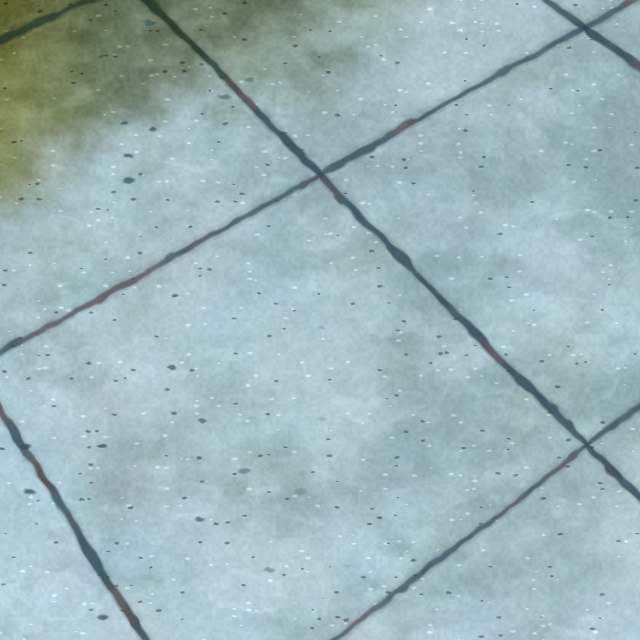
This texture is drawn by a Shadertoy shader. Its source:

```glsl
// Weathered blue-grey stone paving in perspective, with dark uneven joints and a mossy shaded corner.

float hash(vec2 p) {
    vec3 q = fract(p.xyx * vec3(0.1031, 0.1030, 0.0973));
    q += dot(q, q.yzx + 33.33);
    return fract((q.x + q.y) * q.z);
}

float noise(vec2 p) {
    vec2 i = floor(p), f = fract(p);
    f = f * f * (3.0 - 2.0 * f);
    return mix(mix(hash(i), hash(i + vec2(1, 0)), f.x),
               mix(hash(i + vec2(0, 1)), hash(i + vec2(1, 1)), f.x), f.y);
}

float fbm(vec2 p) {
    float sum = 0.0, gain = 0.5;
    for (int i = 0; i < 5; i++) {
        sum += gain * noise(p);
        p = mat2(1.6, 1.2, -1.2, 1.6) * p + 17.3;
        gain *= 0.5;
    }
    return sum / 0.97;
}

// Perspective floor coordinates: joints lie on the whole numbers
vec2 floorPlane(vec2 p) {
    mat3 view = mat3(-0.536, 0.225, -0.134,
                      0.261, 0.305, -0.170,
                      0.501, 0.273, 1.0);
    vec3 q = inverse(view) * vec3(p, 1.0);
    return q.xy / q.z;
}

// Distance to the nearest joint of each direction, in canvas units
vec2 jointDistance(vec2 p) {
    vec2 g = floorPlane(p);
    vec2 gx = (floorPlane(p + vec2(0.001, 0)) - g) / 0.001;
    vec2 gy = (floorPlane(p + vec2(0, 0.001)) - g) / 0.001;
    return (g - round(g)) / sqrt(gx * gx + gy * gy);
}

// Sparse flattened flecks, one at most per cell
float flecks(vec2 p, float cells, float chance, float size) {
    vec2 q = p * cells, id = floor(q);
    vec2 centre = 0.3 + 0.4 * vec2(hash(id + 5.1), hash(id + 9.7));
    vec2 d = (fract(q) - centre) * vec2(0.65, 1.3);
    d.y += 0.15 * (noise(q * 5.0) - 0.5);
    float r = size * (0.5 + hash(id + 2.3));
    return step(hash(id), chance) * (1.0 - smoothstep(r * 0.4, r + cells * 0.001, length(d)));
}

void mainImage(out vec4 fragColor, in vec2 fragCoord) {
    vec2 p = fragCoord / iResolution.xy;
    p.y = 1.0 - p.y;

    // Cloudy stone with drifting tints
    float cloud = fbm(p * vec2(6.0, 8.0) + 3.0);
    float detail = fbm(p * vec2(24.0, 34.0) + 41.0);
    vec3 col = mix(vec3(0.57, 0.665, 0.68), vec3(0.69, 0.79, 0.825),
                   smoothstep(0.2, 0.68, cloud * 0.65 + detail * 0.35));
    col += vec3(0.05, -0.015, 0.0) * (fbm(p * 9.0 + 71.0) - 0.5);
    col += vec3(-0.03, 0.0, 0.07) * (fbm(p * 7.0 + 23.0) - 0.5);
    col += 0.05 * (p.y - 0.45) * vec3(0.8, 0.8, 1.0);

    // Worn patches with a crisp lower edge
    float worn = fbm(p * vec2(10.0, 14.0) + 90.0);
    col += 0.03 * smoothstep(0.56, 0.6, worn) * (1.0 - smoothstep(0.6, 0.72, worn));

    // Moss and shade toward the upper left
    float shade = p.x * 0.45 + p.y + 0.14 * (cloud - 0.5) + 0.05 * (detail - 0.5);
    float moss = 1.0 - smoothstep(0.17, 0.38, shade);
    float deep = 1.0 - smoothstep(0.0, 0.21, shade);
    col = mix(col, vec3(0.45, 0.51, 0.43) + 0.2 * (detail - 0.5), moss);
    col = mix(col, vec3(0.29, 0.34, 0.25) + 0.12 * (detail - 0.5), deep * 0.9);
    col += vec3(0.07, 0.04, -0.06) * moss * (1.0 - smoothstep(0.0, 0.22, p.x));

    // Fine grain, pale glints and dark flecks
    col += 0.045 * (noise(p * 210.0) - 0.5) + 0.03 * (noise(p * 110.0 + 7.0) - 0.5);
    col += 0.13 * flecks(p + 0.37, 85.0, 0.06, 0.2);
    col = mix(col, col * 0.65, flecks(p, 75.0, 0.05, 0.17));
    float leftSide = 1.0 - smoothstep(0.2, 0.65, p.x);
    col = mix(col, vec3(0.25, 0.37, 0.37), 0.8 * leftSide * flecks(p + 0.13, 26.0, 0.07, 0.14));

    // Wavering joints, thicker along the falling direction
    vec2 wobble = 0.006 * (vec2(noise(p * 9.0), noise(p * 9.0 + 50.0)) - 0.5)
                + 0.004 * (vec2(noise(p * 55.0), noise(p * 55.0 + 30.0)) - 0.5);
    vec2 d = jointDistance(p) + wobble;
    float chips = smoothstep(0.6, 0.9, noise(p * 38.0 + 11.0));
    vec2 halfWidth = vec2(0.0048, 0.0036) + 0.003 * chips + 0.002 * (noise(p * 20.0) - 0.5);
    vec2 line = 1.0 - smoothstep(halfWidth - 0.0025, halfWidth + 0.003, abs(d));
    line *= vec2(0.95, 0.82) * (0.8 + 0.2 * noise(p * 45.0 + 60.0));
    float joint = max(line.x, line.y);

    // Soft soil halo and a pale rim beside each joint
    float nearest = min(abs(d.x), abs(d.y));
    col *= 1.0 - 0.1 * (1.0 - smoothstep(0.003, 0.016, nearest));
    vec2 rim = 1.0 - smoothstep(0.0, 0.004, abs(d - 0.011));
    col += 0.045 * max(rim.x, rim.y) * noise(p * 30.0 + 8.0);

    // Slate, rust and moss tones inside the joints
    vec3 soil = mix(vec3(0.22, 0.32, 0.37), vec3(0.33, 0.31, 0.33),
                    smoothstep(0.4, 0.75, noise(p * 16.0 + 80.0)));
    soil = mix(soil, vec3(0.13, 0.21, 0.14), moss * 0.85);
    soil *= 1.0 - 0.25 * line.x * line.y;
    col = mix(col, soil, joint);

    fragColor = vec4(clamp(col, 0.0, 1.0), 1.0);
}
```
